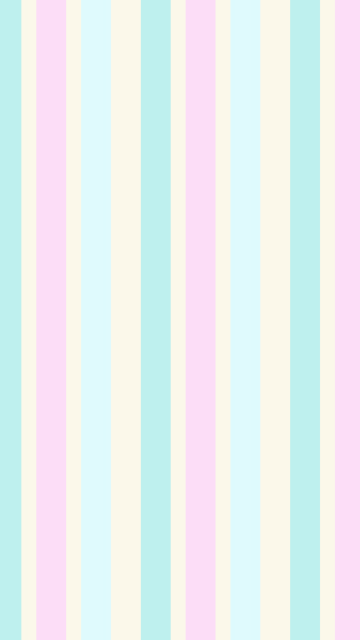
Write a Shadertoy shader that draws this pattern.

```glsl
#define PERIOD 0.4148      // repeat width, in canvas widths
#define OFFSET 0.3912      // left edge of a teal stripe
#define UNITS 10.0         // stripe units per repeat
#define HALF_WIDTH 1.0     // half a coloured stripe, in units
#define SOFTNESS 0.045     // edge blur, in units
#define TINT_AMOUNT 0.006  // faint unevenness of the dye
#define CREAM vec3(0.984, 0.972, 0.918)
#define TEAL vec3(0.745, 0.941, 0.933)
#define PINK vec3(0.988, 0.867, 0.969)
#define SKY vec3(0.873, 0.980, 0.992)

float hashGradient(float cell) {
    return fract(sin(cell * 127.1) * 437.585) * 2.0 - 1.0;
}

// One-dimensional gradient noise
float gradientNoise(float x) {
    float cell = floor(x);
    float f = x - cell;
    float fade = f * f * f * (f * (f * 6.0 - 15.0) + 10.0);
    return mix(hashGradient(cell) * f, hashGradient(cell + 1.0) * (f - 1.0), fade);
}

// Coverage of a stripe that repeats every UNITS
float stripe(float u, float center, float blur) {
    float offset = mod(u - center + 0.5 * UNITS, UNITS) - 0.5 * UNITS;
    return 1.0 - smoothstep(-blur, blur, abs(offset) - HALF_WIDTH);
}

void mainImage(out vec4 fragColor, in vec2 fragCoord) {
    float x = fragCoord.x / iResolution.x;
    float unitsPerWidth = UNITS / PERIOD;
    float u = (x - OFFSET) * unitsPerWidth;
    float blur = max(SOFTNESS, 0.7 * unitsPerWidth / iResolution.x);

    // Coloured stripes over the cream ground
    vec3 color = CREAM;
    color = mix(color, TEAL, stripe(u, 1.0, blur));
    color = mix(color, PINK, stripe(u, 4.0, blur));
    color = mix(color, SKY, stripe(u, 7.0, blur));

    // Faint vertical bands of tone
    color += TINT_AMOUNT * gradientNoise(u * 1.5) * vec3(1.0, 0.5, 0.8);

    fragColor = vec4(clamp(color, 0.0, 1.0), 1.0);
}
```
